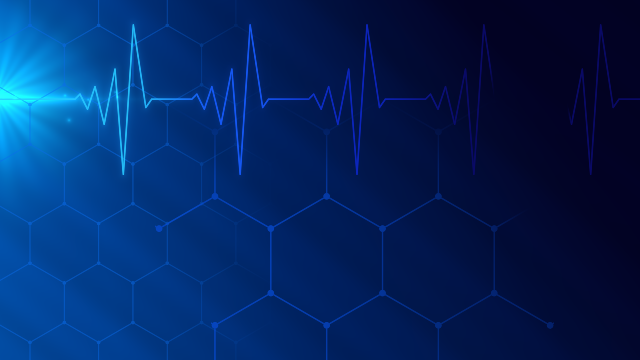
A WebGL 1 fragment shader for this background:

```glsl
precision highp float;
// Medical technology backdrop: a repeating heartbeat trace leaves a cyan flare
// over a blue-to-navy gradient. Two folded hexagon lattices lie beneath it.
// Layout space is 432 units tall, measured downward from the top left.
uniform vec2 u_resolution;

float hash(float n) {
  return fract(sin(n * 127.1) * 4375.85);
}

float segment(vec2 p, vec2 a, vec2 b) {
  vec2 pa = p - a, ba = b - a;
  return length(pa - ba * clamp(dot(pa, ba) / dot(ba, ba), 0.0, 1.0));
}

// Coverage of a shape with the given radius, softened over one pixel
float cover(float d, float radius, float pixel) {
  return 1.0 - smoothstep(radius - 0.5 * pixel, radius + 0.5 * pixel, d);
}

// Distances to the nearest edge (x) and vertex (y) of pointy-top hexagons
vec2 hexLattice(vec2 p, float r) {
  vec2 period = vec2(1.73205, 3.0) * r;
  vec2 a = mod(p + 0.5 * period, period) - 0.5 * period;
  vec2 b = mod(p, period) - 0.5 * period;
  vec2 c = abs(dot(a, a) < dot(b, b) ? a : b);
  float edge = 0.866 * r - max(c.x, dot(c, vec2(0.5, 0.866)));
  float node = min(length(c - vec2(0.0, r)), length(c - vec2(0.866, 0.5) * r));
  return vec2(edge, node);
}

// Distance to the heartbeat: a flat lead-in, then one beat every 140 units
float heartbeat(vec2 p) {
  if (p.x > 90.0) p.x = 90.0 + mod(p.x - 90.0, 140.2);
  p.y -= 119.0;
  float d = segment(p, vec2(-50, 0), vec2(90, 0));
  d = min(d, segment(p, vec2(90, 0), vec2(96, -6)));
  d = min(d, segment(p, vec2(96, -6), vec2(105, 12)));
  d = min(d, segment(p, vec2(105, 12), vec2(114, -15)));
  d = min(d, segment(p, vec2(114, -15), vec2(125, 30)));
  d = min(d, segment(p, vec2(125, 30), vec2(138, -36)));
  d = min(d, segment(p, vec2(138, -36), vec2(148, 90)));
  d = min(d, segment(p, vec2(148, 90), vec2(160, -89)));
  d = min(d, segment(p, vec2(160, -89), vec2(175, 10)));
  d = min(d, segment(p, vec2(175, 10), vec2(182, 0)));
  return min(d, segment(p, vec2(182, 0), vec2(232, 0)));
}

// Gradient whose bands lean right toward the bottom, with faint diagonal rays
vec3 backdrop(vec2 p) {
  float s = p.x / mix(1.0, 1.6, p.y / 432.0);
  vec3 c = mix(vec3(0.01, 0.32, 0.67), vec3(0.005, 0.24, 0.555), smoothstep(-60.0, 110.0, s));
  c = mix(c, vec3(0.0, 0.13, 0.38), clamp((s - 90.0) / 160.0, 0.0, 1.0));
  c = mix(c, vec3(0.005, 0.05, 0.225), clamp((s - 250.0) / 180.0, 0.0, 1.0));
  c = mix(c, vec3(0.008, 0.008, 0.14), smoothstep(400.0, 570.0, s));
  float across = p.y - 0.8 * p.x;
  float rays = sin(across * 0.045) + 0.6 * sin(across * 0.11 + 1.0);
  return c * (1.0 + 0.035 * rays);
}

// Flare on the left border: round halo, angular rays and a flat streak
vec3 flare(vec2 p) {
  vec2 q = p - vec2(-5.0, 115.0);
  float d = length(q);
  float angle = atan(q.y, q.x);
  float rays = 1.0 + 0.12 * sin(angle * 9.0 + 1.0) + 0.08 * sin(angle * 23.0);
  float halo = exp(-d * d / 8500.0) * rays;
  float core = exp(-length(q * vec2(0.6, 1.5)) / 28.0);
  float streak = exp(-abs(p.y - 119.0) / 7.0) * exp(-p.x * p.x / 17000.0);
  return halo * vec3(0.01, 0.37, 0.36) + core * vec3(0.15, 0.4, 0.25)
       + streak * vec3(0.02, 0.25, 0.25);
}

void main() {
  float pixel = 432.0 / u_resolution.y;
  vec2 p = vec2(gl_FragCoord.x, u_resolution.y - gl_FragCoord.y) * pixel;
  vec3 color = backdrop(p) + flare(p);

  // Small lattice, fading to the right
  vec2 hex = hexLattice(p - vec2(36.0, 78.0), 47.55);
  float fade = 1.0 - smoothstep(130.0, 345.0, p.x);
  float ink = max(0.45 * cover(hex.x, 0.7, pixel), 0.55 * cover(hex.y, 2.2, pixel));
  color = mix(color, vec3(0.04, 0.42, 0.92), ink * fade);

  // Large lattice, trimmed to an open cluster and dimmed upward
  hex = hexLattice(p - vec2(392.0, 313.0), 77.4);
  float left = p.y < 278.0 ? 186.0 : 253.0;
  float right = p.y > 395.0 ? 600.0 : 665.0;
  fade = step(left, p.x) * step(p.x, right) * smoothstep(110.0, 260.0, p.y);
  fade *= mix(1.0, 0.45, smoothstep(320.0, 600.0, p.x));
  fade *= 1.0 - smoothstep(580.0, 640.0, p.x) * (1.0 - smoothstep(310.0, 345.0, p.y));
  ink = max(0.65 * cover(hex.x, 0.9, pixel), 0.7 * cover(hex.y, 4.0, pixel));
  color = mix(color, vec3(0.03, 0.3, 0.85), ink * fade);

  // Heartbeat, cooling from cyan to indigo, with a gap before the last beat
  vec3 trace = mix(vec3(0.15, 0.78, 1.0), vec3(0.09, 0.36, 1.0), smoothstep(150.0, 260.0, p.x));
  trace = mix(trace, vec3(0.05, 0.15, 0.78), smoothstep(290.0, 420.0, p.x));
  trace = mix(trace, vec3(0.04, 0.04, 0.42), smoothstep(430.0, 570.0, p.x));
  float shown = 1.0 - smoothstep(587.0, 594.0, p.x) + smoothstep(680.0, 687.0, p.x);
  float d = heartbeat(p);
  color += trace * 0.12 * exp(-d / 4.0) * shown * (1.0 - smoothstep(150.0, 500.0, p.x));
  color = mix(color, trace, 0.9 * cover(d, 1.0, pixel) * shown);

  // Drifting sparks around the flare
  for (int i = 0; i < 6; i++) {
    float n = float(i) + 1.0;
    vec2 spark = vec2(150.0 * hash(n), 75.0 + 95.0 * hash(n + 20.0));
    float size = 1.0 + 1.3 * hash(n + 40.0);
    color += vec3(0.03, 0.3, 0.3) * exp(-length(p - spark) / size);
  }
  gl_FragColor = vec4(clamp(color, 0.0, 1.0), 1.0);
}
```
